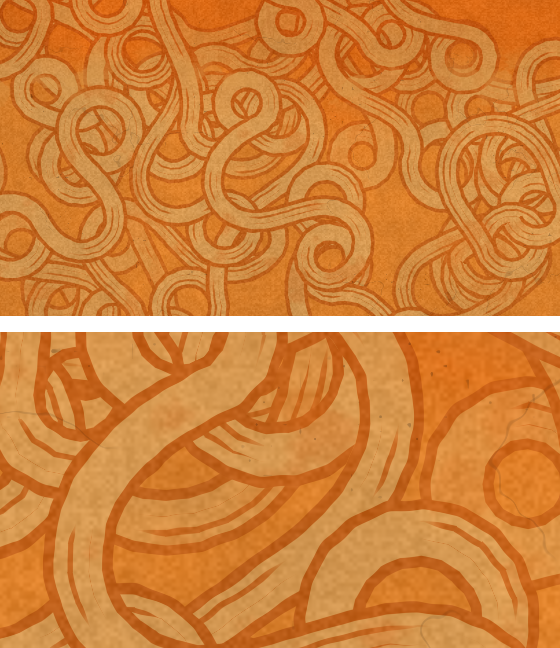
Top, the full canvas; bottom, a detail of the centre.
Write a Shadertoy shader that draws this pattern.

```glsl
float hash(vec2 p) {
    return fract(sin(dot(p, vec2(127.1, 311.7))) * 43758.5453);
}

float noise(vec2 p) {
    vec2 i = floor(p), f = fract(p);
    f = f * f * (3.0 - 2.0 * f);
    return mix(mix(hash(i), hash(i + vec2(1, 0)), f.x),
               mix(hash(i + vec2(0, 1)), hash(i + vec2(1, 1)), f.x), f.y);
}

float fbm(vec2 p) {
    float sum = 0.0, amp = 0.5;
    for (int i = 0; i < 5; i++) {
        sum += amp * noise(p);
        p = mat2(1.6, 1.2, -1.2, 1.6) * p + 3.7;
        amp *= 0.5;
    }
    return sum;
}

// hit = distance to the centre line, signed side offset, length along the strand
vec3 tubeColour(vec3 fill, vec3 line, vec3 hit, float width, float seed, float px) {
    // Tapered pen strokes that follow the sides of the tube
    float dash = smoothstep(0.45, 0.7, noise(vec2(hit.z * 7.0, seed * 9.0)));
    float dash2 = smoothstep(0.58, 0.8, noise(vec2(hit.z * 9.0, seed * 9.0 + 40.0)));
    float stroke = min(abs(hit.y - 0.45 * width) - 0.0032 * dash,
                       abs(hit.y + 0.3 * width) - 0.0028 * dash2);
    float ink = (1.0 - smoothstep(-px, px, stroke)) * max(dash, dash2);
    return mix(line, mix(fill, line, 0.9 * ink), 1.0 - smoothstep(-px, px, hit.x - width));
}

void mainImage(out vec4 fragColor, in vec2 fragCoord) {
    vec2 uv = fragCoord / iResolution.y;
    float aspect = iResolution.x / iResolution.y;
    float px = 0.65 / iResolution.y;
    float blotch = fbm(uv * 3.5);
    float wear = fbm(uv * 14.0 + 20.0);

    // Palette shifts to a deeper orange towards the top
    float heat = smoothstep(0.6, 0.9, uv.y + 0.35 * (blotch - 0.5) + 0.06 * sin(uv.x * 4.0 + 3.0));
    vec3 ground = mix(vec3(0.85, 0.495, 0.165), vec3(0.85, 0.41, 0.085), heat);
    vec3 line = mix(vec3(0.75, 0.375, 0.1), vec3(0.76, 0.33, 0.06), heat);
    vec3 cream = mix(vec3(0.84, 0.6, 0.32), vec3(0.83, 0.54, 0.25), heat);
    cream = mix(cream, vec3(0.79, 0.49, 0.22), 0.7 * smoothstep(0.5, 0.68, wear));
    vec3 col = ground;

    // Hand-drawn wobble of the edges
    vec2 pen = uv + 0.003 * (vec2(noise(uv * 45.0), noise(uv * 45.0 + 9.0)) - 0.5);

    // Curling strands, from the lowest to the topmost
    const int STRANDS = 32, STEPS = 66;
    const float STEP = 0.03, LENGTH = float(STEPS) * STEP;
    for (int i = 0; i < STRANDS; i++) {
        float id = float(i);
        float cell = mod(id * 13.0, 32.0);
        float seed = hash(vec2(id, 3.1));
        vec2 jitter = vec2(hash(vec2(id, 5.3)), hash(vec2(id, 8.7)));
        vec2 pos = (vec2(mod(cell, 8.0), floor(cell / 8.0)) + jitter) / vec2(8, 4);
        pos = (pos * 1.1 - 0.05) * vec2(aspect, 1.0);
        if (length(pen - pos) > 1.3) continue;
        float angle = 6.2832 * hash(vec2(id, 1.9));
        float turn = hash(vec2(id, 4.4)) < 0.5 ? -1.0 : 1.0;
        float curl = mix(8.5, 14.0, hash(vec2(id, 7.5)));
        float ring = 6.2832 / curl;
        float bend = mix(5.0, 9.0, hash(vec2(id, 6.2)));
        float width = mix(0.021, 0.027, seed);
        float reach = width + 0.016;
        float depth = smoothstep(0.0, 0.5, id / float(STRANDS));
        vec3 fill = mix(ground, cream, mix(0.65, 1.0, depth));
        vec3 edge = mix(ground, line, mix(0.85, 1.0, depth));
        vec3 hit = vec3(9.0, 0.0, 0.0);
        float covered = 0.0;

        for (int k = 0; k <= STEPS; k++) {
            float s = float(k) * STEP;
            vec2 rel = pen - pos;
            vec2 dir = vec2(cos(angle), sin(angle));
            float h = clamp(dot(rel, dir), 0.0, STEP);
            float d = length(rel - dir * h);
            bool done = k == STEPS || length(rel) > LENGTH - s + reach;
            if (!done && d < hit.x) hit = vec3(d, dir.x * rel.y - dir.y * rel.x, s + h);

            // Once the strand has left this spot, paint that crossing; its tail tucks under
            if ((done || d > reach) && hit.x < reach) {
                float mask = 1.0 - smoothstep(-px, px, hit.x - width - 0.0115);
                float over = hit.z > LENGTH - 0.25 ? 1.0 - covered : 1.0;
                col = mix(col, tubeColour(fill, edge, hit, width, id, px), mask * over);
                covered = max(covered, mask);
                hit.x = 9.0;
            }
            if (done) break;

            // A full curl at both ends, a meander between them
            bool curling = s < ring || s > LENGTH - ring;
            float meander = bend * sin(5.0 * s + 6.2832 * seed) + 2.0 * sin(9.0 * s + id);
            pos += dir * STEP;
            angle += STEP * (curling ? turn * curl : meander);
        }
    }

    // Aged paper: stains, grain, rubbed patches, cracks and specks
    col *= 1.0 + 0.13 * (blotch - 0.5) + 0.12 * (wear - 0.5);
    col += 0.075 * (noise(uv * 230.0) - 0.5) + 0.035 * (noise(uv * 95.0) - 0.5);
    float band = exp(-pow((uv.y - 0.74) / 0.08, 2.0));
    float rubbed = band * smoothstep(0.56, 0.64, fbm(uv * vec2(9, 16) + 50.0));
    col = mix(col, vec3(0.85, 0.6, 0.3), 0.45 * rubbed);
    float crack = abs(fbm(uv * 4.0 + 70.0) - 0.48);
    float crackMask = smoothstep(0.5, 0.7, noise(uv * 6.0 + 30.0));
    col *= 1.0 - 0.1 * crackMask * (1.0 - smoothstep(0.001, 0.005, crack));
    float speck = smoothstep(0.92, 0.98, noise(uv * 130.0)) * smoothstep(0.6, 0.8, noise(uv * 9.0));
    col *= 1.0 - 0.2 * speck;

    fragColor = vec4(clamp(col, 0.0, 1.0), 1.0);
}
```
